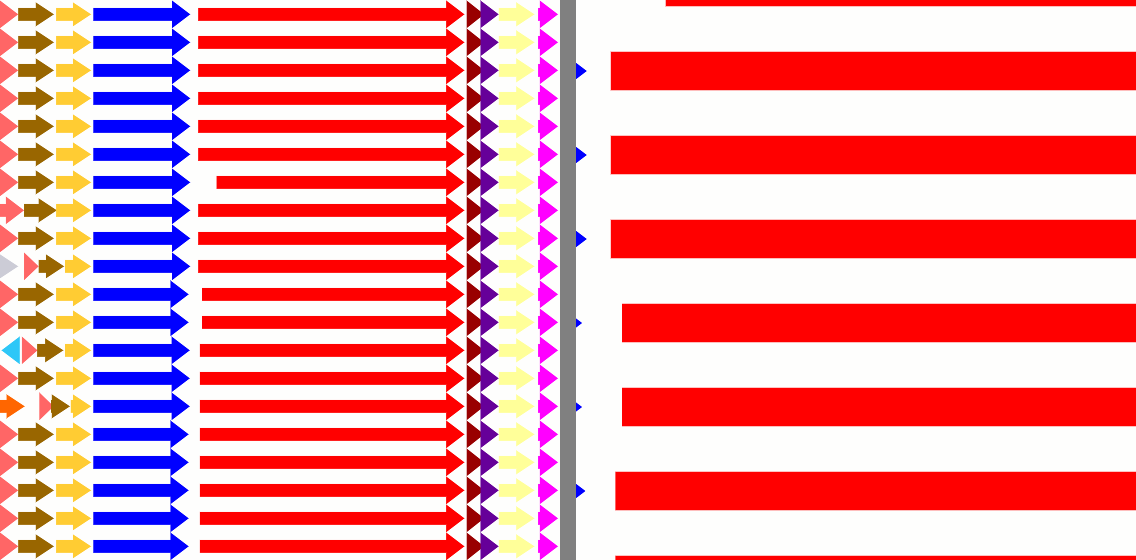
Left, the full canvas; right, a detail of the centre.
Reproduce this pattern procedurally as a Shadertoy shader.

```glsl
#define ROWS 20.0
#define ROW_SHIFT 0.012
#define SHAFT_HALF 0.0115
#define HEAD_LENGTH 0.0326
#define TALL_HEAD 0.0248
#define SMALL_HEAD 0.0215
#define PAPER vec3(0.995, 0.995, 0.992)

// Signed distance to an arrow pointing right, from tail to tip
float arrowDistance(vec2 p, float tail, float tip, float headHalf) {
    float len = min(HEAD_LENGTH, tip - tail);
    float neck = tip - len;
    float y = abs(p.y);
    float slope = headHalf / len;
    float side = (y - slope * (tip - p.x)) / sqrt(1.0 + slope * slope);
    float head = max(neck - p.x, side);
    float shaft = max(y - SHAFT_HALF, max(tail - p.x, p.x - neck - 0.003));
    return tip - tail > HEAD_LENGTH + 0.001 ? min(head, shaft) : head;
}

void paintArrow(inout vec3 color, vec2 p, float tail, float tip, float headHalf, vec3 ink) {
    float pixel = 1.0 / iResolution.y;
    float d = arrowDistance(p, tail, tip, headHalf);
    color = mix(color, ink, 1.0 - smoothstep(-0.5 * pixel, 0.5 * pixel, d));
}

void mainImage(out vec4 fragColor, in vec2 fragCoord) {
    vec2 uv = fragCoord / iResolution.xy;
    float down = (1.0 - uv.y) * ROWS - ROW_SHIFT;
    int row = int(clamp(floor(down), 0.0, ROWS - 1.0));
    vec2 p = vec2(uv.x, (down - float(row) - 0.5) / ROWS);
    vec3 color = PAPER;

    // Regular endpoints, as (tail, tip)
    vec2 coral = vec2(-0.001, 0.0326);
    vec2 brown = vec2(0.0326, 0.0964);
    vec2 gold = vec2(0.1003, 0.1628);
    vec2 blue = vec2(0.1667, row < 10 ? 0.3398 : 0.3370);
    vec2 red = vec2(row < 10 ? 0.3540 : 0.3568, 0.8294);

    // Rows with shifted or shortened arrows
    if (row == 6) red.x = 0.3867;
    if (row == 10 || row == 11) red.x = 0.3607;
    if (row >= 12 && row <= 14) blue.y = 0.3390;
    if (row == 7) {
        coral.y = 0.0430;
        brown = vec2(0.0430, 0.1016);
    } else if (row == 9) {
        coral = vec2(0.0430, 0.0690);
        brown = vec2(0.0690, 0.1146);
        gold.x = 0.1160;
        paintArrow(color, p, -0.001, 0.0326, SMALL_HEAD, vec3(0.80, 0.80, 0.84));
    } else if (row == 12) {
        coral = vec2(0.0390, 0.0670);
        brown = vec2(0.0664, 0.1133);
        gold.x = 0.1160;
        vec2 mirrored = vec2(0.0378 - p.x, p.y);
        paintArrow(color, mirrored, 0.0026, 0.0352, TALL_HEAD, vec3(0.18, 0.78, 0.97));
    } else if (row == 14) {
        coral = vec2(0.0703, 0.0960);
        brown = vec2(0.0911, 0.1250);
        gold.x = 0.1263;
        paintArrow(color, p, -0.02, 0.0443, SMALL_HEAD, vec3(1.0, 0.4, 0.0));
    }

    // Left group
    paintArrow(color, p, coral.x, coral.y, TALL_HEAD, vec3(1.0, 0.4, 0.4));
    paintArrow(color, p, brown.x, brown.y, SMALL_HEAD, vec3(0.6, 0.4, 0.0));
    paintArrow(color, p, gold.x, gold.y, SMALL_HEAD, vec3(1.0, 0.8, 0.2));

    // Long bars
    paintArrow(color, p, blue.x, blue.y, TALL_HEAD, vec3(0.0, 0.0, 1.0));
    paintArrow(color, p, red.x, red.y, TALL_HEAD, vec3(1.0, 0.0, 0.0));

    // Right group
    paintArrow(color, p, 0.8333, 0.8646, TALL_HEAD, vec3(0.6, 0.0, 0.0));
    paintArrow(color, p, 0.8575, 0.8906, TALL_HEAD, vec3(0.4, 0.0, 0.6));
    paintArrow(color, p, 0.8906, 0.9545, SMALL_HEAD, vec3(1.0, 1.0, 0.6));
    paintArrow(color, p, 0.9610, 0.9965, TALL_HEAD, vec3(1.0, 0.0, 1.0));

    fragColor = vec4(color, 1.0);
}
```
